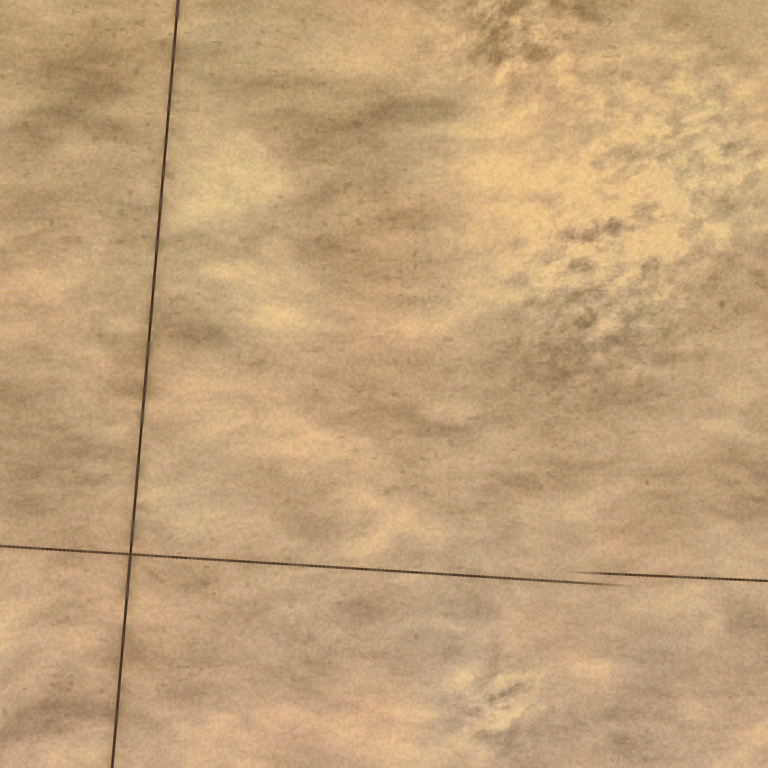
A Shadertoy shader for this texture:

```glsl
const vec3 SHADOW = vec3(0.60, 0.49, 0.36);
const vec3 CLAY = vec3(0.72, 0.60, 0.45);
const vec3 SAND = vec3(0.78, 0.65, 0.50);
const vec3 HONEY = vec3(0.91, 0.765, 0.55);
const vec3 STAIN = vec3(0.45, 0.36, 0.23);
const vec3 GROOVE = vec3(0.27, 0.20, 0.13);
const vec2 UPRIGHT = vec2(0.146, 0.086);     // joint lines: offset, slope
const vec2 LEVEL = vec2(0.289, -0.0635);
const vec2 LEVEL_END = vec2(0.2888, -0.0453);
const float UPRIGHT_HALF_WIDTH = 0.0018;
const float LEVEL_HALF_WIDTH = 0.0016;
const float MOTTLE = 0.58;
const float STREAK = 0.46;
const float SCUFF = 1.15;
const float CONTRAST = 1.22;
const float GRAIN = 0.085;
const float SPOT_GRID = 9.0;
const float SPOT_CHANCE = 0.07;

// Soft washes: centre, height, tone
const vec4 WASHES[11] = vec4[11](
    vec4(0.42, 0.94, 0.045, 0.11), vec4(0.50, 0.85, 0.035, -0.15), vec4(0.32, 0.78, 0.035, 0.12),
    vec4(0.45, 0.60, 0.045, 0.13), vec4(0.25, 0.555, 0.025, -0.12), vec4(0.45, 0.41, 0.030, 0.13),
    vec4(0.04, 0.46, 0.060, -0.14), vec4(0.80, 0.91, 0.055, 0.14), vec4(0.83, 0.76, 0.060, 0.11),
    vec4(0.29, 0.14, 0.045, -0.08), vec4(0.97, 0.35, 0.060, -0.14));
// Scuffed areas: centre and radius
const vec3 SCUFFS[4] = vec3[4](vec3(0.89, 0.79, 0.13), vec3(0.77, 0.63, 0.12),
                               vec3(0.66, 0.96, 0.10), vec3(0.65, 0.08, 0.06));

vec3 hash3(vec2 p) {
    vec3 q = fract(vec3(p.xyx) * vec3(0.1031, 0.1030, 0.0973));
    q += dot(q, q.yxz + 33.33);
    return fract((q.xxy + q.yzz) * q.zyx);
}

// Cellular noise with the cell values blended smoothly
float cells(vec2 p) {
    vec2 id = floor(p), f = p - id;
    float total = 0.0005, weight = 0.001;
    for (int i = 0; i < 9; i++) {
        vec2 o = vec2(i % 3, i / 3) - 1.0;
        vec3 h = hash3(id + o + 57.0);
        vec2 d = o + 0.2 + 0.6 * h.xy - f;
        float w = max(0.0, 1.0 - dot(d, d));
        total += h.z * w * w;
        weight += w * w;
    }
    return total / weight;
}

float layers(vec2 p) {
    float sum = 0.0, amp = 0.5;
    for (int i = 0; i < 5; i++) {
        sum += amp * cells(p);
        p = mat2(1.92, 0.56, -0.56, 1.92) * p + 17.3;
        amp *= 0.58;
    }
    return sum / 1.11;
}

float stroke(float d, float halfWidth, float px) {
    return 1.0 - smoothstep(halfWidth - px, halfWidth + px, d);
}

vec3 concrete(float tone) {
    vec3 c = mix(SHADOW, CLAY, clamp((tone - 0.16) / 0.24, 0.0, 1.0));
    c = mix(c, SAND, clamp((tone - 0.40) / 0.15, 0.0, 1.0));
    return mix(c, HONEY, clamp((tone - 0.55) / 0.30, 0.0, 1.0));
}

void mainImage(out vec4 fragColor, in vec2 fragCoord) {
    vec2 uv = fragCoord / iResolution.xy;
    float px = 0.8 / iResolution.y;
    // Mottling drawn out sideways, and soft washes
    vec2 warp = vec2(cells(uv * 6.0), cells(uv * 6.0 + 31.0)) - 0.5;
    float cloud = layers(uv * vec2(5.0, 8.0) + warp * 0.5 + 23.0);
    float streak = layers(uv * vec2(14.0, 40.0) + warp + 80.0);
    float tone = MOTTLE * (cloud - 0.5) + STREAK * (streak - 0.5);
    for (int i = 0; i < 11; i++) {
        vec2 d = (uv + 0.03 * warp - WASHES[i].xy) / (WASHES[i].z * vec2(3.8, 1.0));
        tone += WASHES[i].w * exp(-dot(d, d));
    }
    // Scuffed patches with crisp flakes
    float scuffed = 0.0;
    for (int i = 0; i < 4; i++) {
        vec2 d = (uv - SCUFFS[i].xy) / SCUFFS[i].z;
        scuffed += exp(-dot(d, d));
    }
    vec2 slant = mat2(0.87, -0.5, 0.5, 0.87) * uv;
    float flakes = layers(slant * vec2(40.0, 62.0) + 2.0 * warp);
    tone += SCUFF * min(scuffed, 1.0) * (flakes - 0.5);
    // Joint distances; the level joint breaks and resumes slightly higher
    float dUp = abs(uv.x - UPRIGHT.x - UPRIGHT.y * uv.y);
    float dLevel = abs(uv.y - LEVEL.x - LEVEL.y * uv.x);
    float dEnd = abs(uv.y - LEVEL_END.x - LEVEL_END.y * uv.x);
    float fade = 1.0 - smoothstep(0.73, 0.84, uv.x);
    float resume = smoothstep(0.73, 0.81, uv.x);
    float wear = cells(uv * 90.0);
    tone += 0.07 * exp(-dUp / 0.04);
    float grime = exp(-dUp / 0.009) + 0.5 * (fade * exp(-dLevel / 0.004) + resume * exp(-dEnd / 0.004));
    // Colour, with warm and cool drift, fine grain and sparse pores
    vec3 col = concrete(0.515 + CONTRAST * tone);
    float drift = cells(uv * 9.0 + 140.0) - 0.5;
    col += drift * vec3(-0.03, 0.01, 0.02) + vec3(0.0, 0.0, 0.045) * (0.55 - uv.y);
    vec3 speck = vec3(cells(uv * 300.0), cells(uv * 300.0 + 9.5), cells(uv * 280.0 + 70.0)) - 0.5;
    col += GRAIN * (0.65 * speck.x + 0.35 * speck);
    float pores = smoothstep(0.78, 0.95, cells(uv * vec2(110.0, 170.0) + 40.0));
    col = mix(col, STAIN, 0.25 * pores * smoothstep(0.40, 0.65, 1.0 - cloud));
    col = mix(col, STAIN, clamp(grime * (0.05 + 0.65 * wear), 0.0, 0.6));
    // Scattered rusty spots
    vec3 h = hash3(floor(uv * SPOT_GRID) + 224.0);
    vec2 spotPos = fract(uv * SPOT_GRID) - 0.25 - 0.5 * h.xy;
    float spotD = length(spotPos * vec2(1.2, 0.9)) / SPOT_GRID + 0.003 * (wear - 0.5);
    float spot = step(h.z, SPOT_CHANCE) * stroke(spotD, 0.002 + 0.03 * h.z, 2.0 * px);
    col = mix(col, STAIN + vec3(0.10, 0.04, 0.0), 0.6 * spot);
    // Dark grooves; the level one has a finely toothed edge
    float toothed = LEVEL_HALF_WIDTH * (0.95 + 0.15 * sin(uv.x * 1150.0));
    float groove = stroke(dUp, UPRIGHT_HALF_WIDTH * (0.75 + 0.5 * wear), px);
    groove = max(groove, 0.85 * fade * stroke(dLevel, toothed, px));
    groove = max(groove, 0.85 * resume * stroke(dEnd, toothed, px));
    col = mix(col, GROOVE + 0.2 * (wear - 0.4), groove);
    fragColor = vec4(clamp(col, 0.0, 1.0), 1.0);
}
```
